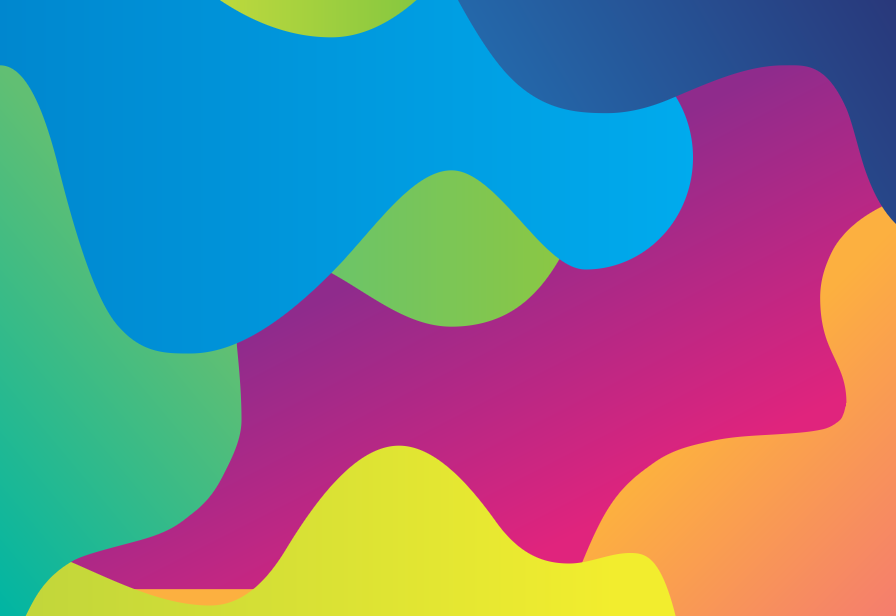
Write a Shadertoy shader that draws this background.

```glsl
// Flowing blobs of flat colour with soft gradients: magenta, greens, blue, yellow, orange, navy.
// Each outline is a cubic spline or a simple formula, and the blobs are painted back to front.
// Canvas units: 7.68 wide, 5.28 high, origin at the lower left.

// Cubic Hermite spline; each knot holds position, value and slope.
float spline(float s, vec3 knots[8]) {
    s = clamp(s, knots[0].x, knots[7].x);
    int i = 0;
    while (i < 6 && s > knots[i + 1].x) i++;
    vec3 a = knots[i], b = knots[i + 1];
    float w = b.x - a.x;
    float t = (s - a.x) / w;
    return mix(a.y, b.y, t * t * (3.0 - 2.0 * t))
         + w * t * (1.0 - t) * ((1.0 - t) * a.z - t * b.z);
}

// Smooth coverage of the region where d is positive.
float cover(float d) {
    float pixelStep = length(vec2(dFdx(d), dFdy(d)));
    return clamp(0.5 + d / max(pixelStep, 1e-5), 0.0, 1.0);
}

vec3 gradient(vec3 a, vec3 b, float t) {
    return mix(a, b, clamp(t, 0.0, 1.0));
}

float blueShape(vec2 p) {
    float edge = spline(p.x, vec3[8](
        vec3(0.0, 4.72, 0.0), vec3(0.5, 3.85, -4.0), vec3(1.0, 2.5, -1.2),
        vec3(1.63, 2.25, 0.0), vec3(2.84, 2.94, 1.0), vec3(3.87, 3.82, 0.0),
        vec3(4.45, 3.4, -1.1), vec3(5.02, 2.97, 0.0)));
    // The right end closes with an elliptic lobe.
    float lobe = 0.96 * (1.0 - length((p - vec2(5.02, 3.93)) / vec2(0.92, 0.96)));
    return p.x < 5.02 ? p.y - edge : lobe;
}

float navyShape(vec2 p) {
    return p.y - spline(p.x, vec3[8](
        vec3(3.85, 5.42, -1.9), vec3(4.4, 4.59, -0.95), vec3(5.2, 4.31, 0.0),
        vec3(5.74, 4.43, 0.42), vec3(6.72, 4.72, 0.0), vec3(7.25, 4.36, -2.2),
        vec3(7.42, 3.81, -2.8), vec3(7.68, 3.36, -1.0)));
}

float yellowShape(vec2 p) {
    return spline(p.x, vec3[8](
        vec3(0.5, 0.51, -0.42), vec3(1.8, 0.09, 0.0), vec3(2.45, 0.57, 1.65),
        vec3(3.42, 1.46, 0.0), vec3(4.25, 0.81, -1.4), vec3(4.88, 0.45, 0.0),
        vec3(5.4, 0.54, 0.0), vec3(5.84, -0.22, -5.0))) - p.y;
}

float leftGreenShape(vec2 p) {
    return spline(p.y, vec3[8](
        vec3(0.0, 0.22, 0.5), vec3(0.28, 0.39, 0.85), vec3(0.47, 0.62, 1.7),
        vec3(0.65, 1.2, 3.6), vec3(0.88, 1.65, 1.3), vec3(1.28, 1.95, 0.5),
        vec3(1.68, 2.07, 0.0), vec3(2.32, 2.03, -0.1))) - p.x;
}

float orangeShape(vec2 p) {
    float lowerTop = spline(p.x, vec3[8](
        vec3(4.9, 0.23, 2.6), vec3(5.2, 0.9, 1.65), vec3(5.6, 1.31, 0.72),
        vec3(6.1, 1.5, 0.22), vec3(6.7, 1.56, 0.07), vec3(7.05, 1.6, 0.22),
        vec3(7.2, 1.68, 0.9), vec3(7.255, 1.83, 5.0)));
    float upperSide = spline(p.y, vec3[8](
        vec3(1.83, 7.255, 0.0), vec3(2.08, 7.21, -0.38), vec3(2.33, 7.1, -0.4),
        vec3(2.73, 7.03, 0.0), vec3(3.03, 7.09, 0.4), vec3(3.23, 7.2, 0.8),
        vec3(3.5, 7.54, 1.9), vec3(3.63, 7.82, 2.4)));
    return max(lowerTop - p.y, p.x - upperSide);
}

// Bowl below the blue wave: a gentle left flank and a steeper right one.
float middleGreenShape(vec2 p) {
    float u = p.x - 3.87;
    float rise = u < 0.0 ? 0.313 * (1.0 - cos(2.0 * u)) : u * u * (0.42 + 0.3 * u * u);
    return p.y - 2.48 - rise;
}

float topGreenShape(vec2 p) {
    float u = p.x - 2.84;
    return p.y - 4.96 - (u < 0.0 ? 0.35 : 0.6) * u * u;
}

void mainImage(out vec4 fragColor, in vec2 fragCoord) {
    vec2 p = fragCoord / iResolution.xy * vec2(7.68, 5.28);

    // Gradients of the blobs
    vec3 magenta = gradient(vec3(0.56, 0.17, 0.55), vec3(0.88, 0.14, 0.49), (p.x - 1.94 * p.y + 2.49) / 6.1);
    vec3 middleGreen = gradient(vec3(0.42, 0.77, 0.41), vec3(0.54, 0.78, 0.27), (p.x - 2.84) / 1.9);
    vec3 orange = gradient(vec3(0.99, 0.69, 0.25), vec3(0.96, 0.49, 0.43), (p.x - p.y - 4.32) / 3.36);
    vec3 yellow = gradient(vec3(0.76, 0.84, 0.23), vec3(0.95, 0.93, 0.18), (p.x - 0.3) / 5.0);
    vec3 leftGreen = gradient(vec3(0.0, 0.71, 0.64), vec3(0.38, 0.75, 0.45), (1.2 * p.x + p.y) / 4.7);
    vec3 blue = gradient(vec3(0.0, 0.53, 0.81), vec3(0.0, 0.67, 0.93), p.x / 5.94);
    vec3 topGreen = gradient(vec3(0.74, 0.85, 0.24), vec3(0.52, 0.78, 0.25), (p.x - 1.9) / 1.7);
    vec3 navy = gradient(vec3(0.14, 0.41, 0.67), vec3(0.16, 0.22, 0.48), (p.x + 0.6 * p.y - 7.0) / 3.85);

    // Layers from back to front
    vec3 color = mix(magenta, middleGreen, cover(middleGreenShape(p)));
    color = mix(color, orange, cover(orangeShape(p)));
    color = mix(color, yellow, cover(yellowShape(p)));
    color = mix(color, leftGreen, cover(leftGreenShape(p)));
    color = mix(color, blue, cover(blueShape(p)));
    color = mix(color, topGreen, cover(topGreenShape(p)));
    color = mix(color, navy, cover(navyShape(p)));
    fragColor = vec4(color, 1.0);
}
```
